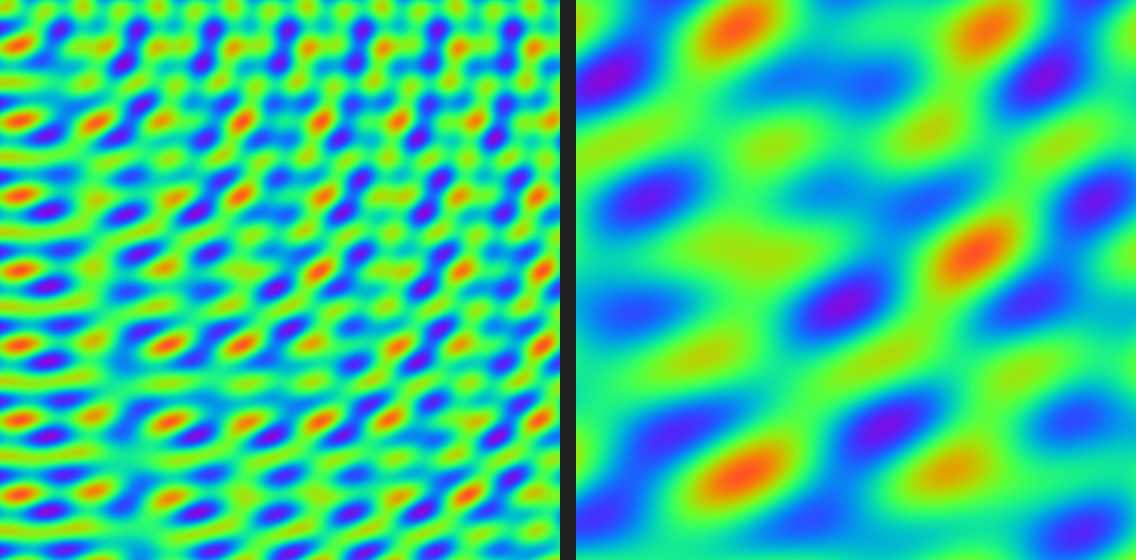
Left, the full canvas; right, a detail of the centre.
A Shadertoy shader for this pattern:

```glsl
// Rainbow plasma: four interfering sine waves mapped to a cyclic palette.

const float TAU = 6.2831853;
const float COARSE = 7.5;           // wave repeats across the canvas
const float FINE = 2.0 * COARSE;    // repeats of the short waves
const float DIAGONAL_PHASE = 2.15;  // radians
const float HUE_CENTER = -2.55;     // palette angle where the waves cancel
const float HUE_GAIN = 0.63;        // palette angle per unit of wave height

float wave(float position, float repeats, float phase) {
    return sin(TAU * repeats * position + phase);
}

// Sum of horizontal, vertical, diagonal and radial waves
float plasma(vec2 p) {
    return wave(p.x, COARSE, 0.0)
         + wave(p.y, FINE, 0.0)
         + wave(p.x + p.y, COARSE, DIAGONAL_PHASE)
         + wave(length(p), FINE, 0.0);
}

// Smooth cyclic spectrum: red at 0, green at -2, blue at -4
vec3 spectrum(float angle) {
    return 0.5 + 0.5 * cos(angle + vec3(0.0, 2.0, 4.0));
}

void mainImage(out vec4 fragColor, in vec2 fragCoord) {
    // Canvas units measured from the upper left corner
    vec2 p = vec2(fragCoord.x, iResolution.y - fragCoord.y) / iResolution.y;
    float height = plasma(p);
    fragColor = vec4(spectrum(HUE_CENTER + HUE_GAIN * height), 1.0);
}
```
